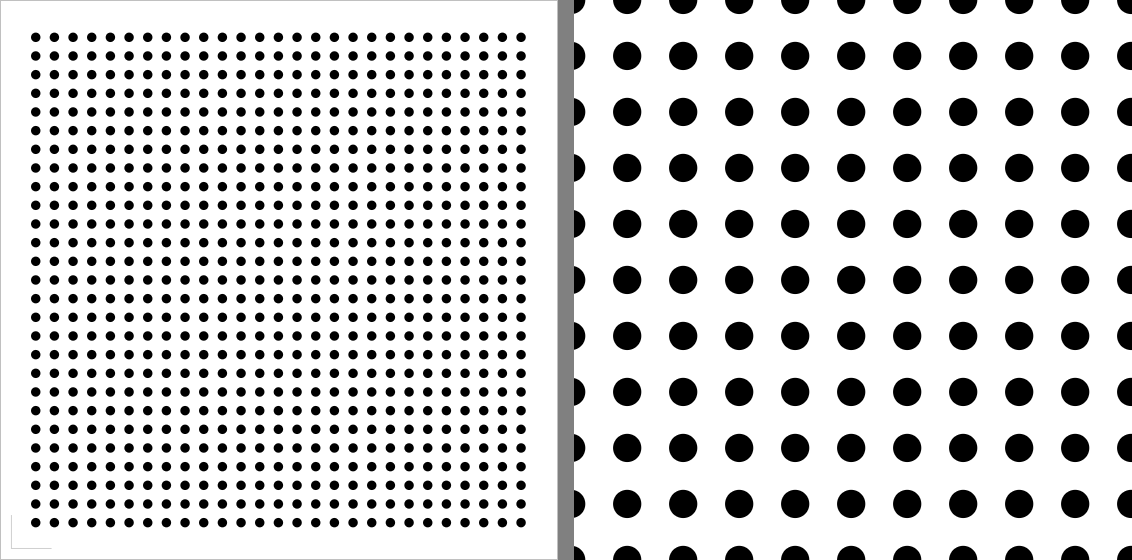
Left: the whole. Right: its middle third, enlarged.
A Shadertoy shader for this pattern:

```glsl
#define DOT_COUNT 27.0
#define DOT_PITCH (1.0 / 30.0)
#define DOT_RADIUS 0.0084
#define FIRST_DOT vec2(0.0638, 0.0667)
#define MARK_CORNER vec2(0.0202, 0.0208)
#define MARK_SIZE vec2(0.0710, 0.0585)
#define LINE_WIDTH 0.0013
#define PAPER vec3(1.0)
#define INK vec3(0.0)
#define FRAME_GREY vec3(0.66)
#define MARK_GREY vec3(0.74)

// Share of a pixel lying inside a signed distance
float coverage(float dist, float pixel) {
    return clamp(0.5 - dist / pixel, 0.0, 1.0);
}

// Share of a pixel lying on a line, also when thinner than the pixel
float lineCoverage(float dist, float pixel) {
    float halfWidth = 0.5 * LINE_WIDTH;
    return coverage(dist - halfWidth, pixel) - coverage(dist + halfWidth, pixel);
}

float segmentDistance(vec2 p, vec2 a, vec2 b) {
    vec2 along = b - a;
    float t = clamp(dot(p - a, along) / dot(along, along), 0.0, 1.0);
    return length(p - a - t * along);
}

// Distance to the nearest dot of the finite square grid
float dotGridDistance(vec2 p) {
    vec2 grid = (p - FIRST_DOT) / DOT_PITCH;
    vec2 cell = clamp(round(grid), 0.0, DOT_COUNT - 1.0);
    return length(grid - cell) * DOT_PITCH - DOT_RADIUS;
}

// Distance to the L at the lower left
float cornerMarkDistance(vec2 p) {
    vec2 right = MARK_CORNER + vec2(MARK_SIZE.x, 0.0);
    vec2 top = MARK_CORNER + vec2(0.0, MARK_SIZE.y);
    return min(segmentDistance(p, MARK_CORNER, right),
               segmentDistance(p, MARK_CORNER, top));
}

void mainImage(out vec4 fragColor, in vec2 fragCoord) {
    float pixel = 1.0 / iResolution.y;
    vec2 p = fragCoord * pixel;
    vec2 canvas = iResolution.xy * pixel;

    // Outer frame
    vec2 inset = min(p, canvas - p);
    float frame = coverage(min(inset.x, inset.y) - LINE_WIDTH, pixel);
    vec3 color = mix(PAPER, FRAME_GREY, frame);

    // Corner mark and dots
    color = mix(color, MARK_GREY, lineCoverage(cornerMarkDistance(p), pixel));
    color = mix(color, INK, coverage(dotGridDistance(p), pixel));

    fragColor = vec4(color, 1.0);
}
```
